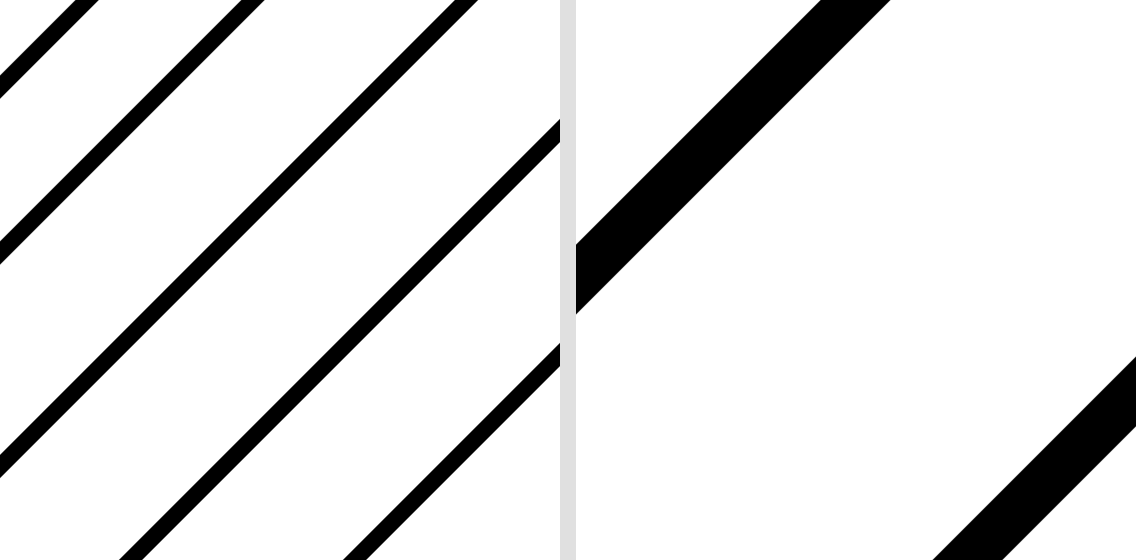
Left, the full canvas; right, a detail of the centre.
Give the GLSL for this pattern, as a Shadertoy shader.

```glsl
// Five black diagonal stripes on white, with spacing that tightens toward the upper left.

// Stripe centre along the falling diagonal: an even step plus a fast-fading shift
float stripeCentre(float index) {
    return 0.033 + 0.4 * index + 0.1226 * exp(-1.875 * index * index);
}

void mainImage(out vec4 fragColor, in vec2 fragCoord) {
    vec2 uv = fragCoord / iResolution.y;
    float pixel = 1.0 / iResolution.y;

    // Zero at the upper left corner, two at the lower right
    float diagonal = uv.x + 1.0 - uv.y;

    // Perpendicular distance to the nearest stripe centre
    float nearest = 1.0;
    for (int i = 0; i < 5; i++) {
        nearest = min(nearest, abs(diagonal - stripeCentre(float(i))) * inversesqrt(2.0));
    }

    // Solid ink with a smoothed edge
    float edge = nearest - 0.0147;
    float ink = 1.0 - smoothstep(-0.75 * pixel, 0.75 * pixel, edge);
    fragColor = vec4(mix(vec3(1.0), vec3(0.0), ink), 1.0);
}
```
